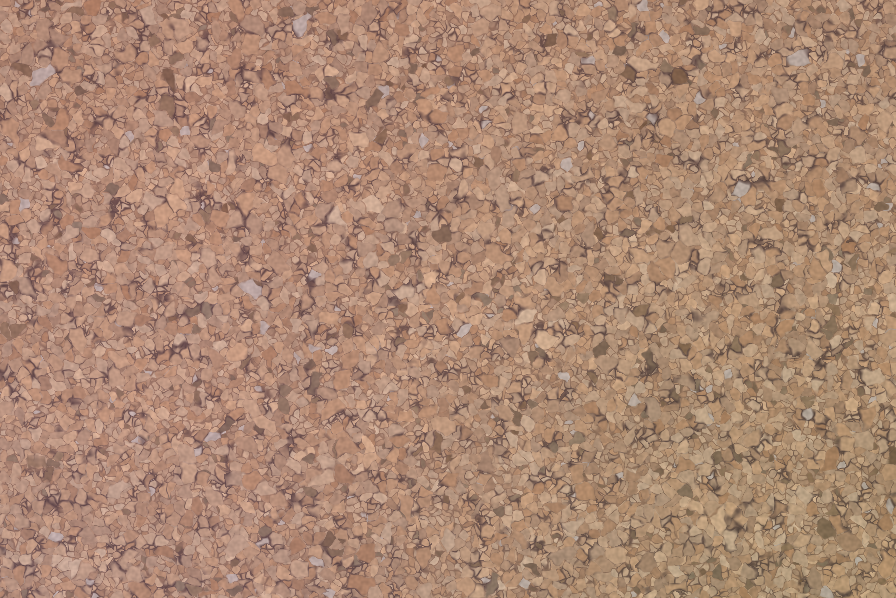
A Shadertoy shader for this texture:

```glsl
vec3 hash3(vec2 p) {
    vec3 q = fract(p.xyx * vec3(0.1031, 0.1030, 0.0973));
    q += dot(q, q.yxz + 33.33);
    return fract((q.xxy + q.yzz) * q.zyx);
}

float gradientNoise(vec2 p) {
    vec2 cell = floor(p), f = p - cell;
    vec2 s = f * f * f * (f * (f * 6.0 - 15.0) + 10.0);
    float corner[4];
    for (int i = 0; i < 4; i++) {
        vec2 o = vec2(i & 1, i >> 1);
        float angle = 6.2832 * hash3(cell + o + 301.0).x;
        corner[i] = dot(vec2(cos(angle), sin(angle)), f - o);
    }
    return mix(mix(corner[0], corner[1], s.x), mix(corner[2], corner[3], s.x), s.y);
}

// Stretched Voronoi cells: xy = cell id, z = gap to the nearest neighbour
vec3 grainCell(vec2 p, float seed) {
    vec2 base = floor(p), id = base;
    float nearest = 9.0, second = 9.0;
    for (int y = -2; y <= 2; y++) {
        for (int x = -2; x <= 2; x++) {
            vec2 cell = base + vec2(x, y);
            vec3 h = hash3(cell + seed);
            vec2 d = cell + h.xy - p;
            float c = cos(h.z * 6.2832), s = sin(h.z * 6.2832);
            float dist = length(mat2(c, s, -s, c) * d * vec2(1.0) * mat2(1.25, 0.0, 0.0, 0.8));
            if (dist < nearest) {
                second = nearest;
                nearest = dist;
                id = cell;
            } else {
                second = min(second, dist);
            }
        }
    }
    return vec3(id, second - nearest);
}

vec3 grainColor(vec2 id) {
    vec3 h = hash3(id + 57.0);
    vec3 tone = mix(vec3(0.63, 0.48, 0.39), vec3(0.80, 0.67, 0.565), 0.65 * h.x + 0.35 * h.y);
    tone += (h.z - 0.5) * vec3(0.03, -0.015, -0.05);
    float rare = hash3(id + 191.0).x;
    tone *= 1.0 - 0.26 * step(rare, 0.05);
    return mix(tone, vec3(0.72, 0.67, 0.66), 0.8 * step(0.985, rare));
}

void mainImage(out vec4 fragColor, in vec2 fragCoord) {
    vec2 uv = fragCoord / iResolution.y;
    vec2 across = fragCoord / iResolution.xy;
    vec2 warped = uv + 0.006 * vec2(gradientNoise(uv * 70.0), gradientNoise(uv * 70.0 + 19.0));

    // Small chips below, larger and sparser chips pressed on top
    vec3 color = vec3(0.60, 0.46, 0.38);
    float crevice = smoothstep(-0.05, 0.45, gradientNoise(uv * 28.0) + 0.4 * gradientNoise(uv * 65.0 + 5.0));
    for (int layer = 0; layer < 3; layer++) {
        float scale = 88.0 * pow(0.65, float(layer));
        float seed = 41.0 * float(layer) + 11.0;
        vec3 grain = grainCell(warped * scale, seed);
        float share = layer == 0 ? 1.0 : (layer == 1 ? 0.62 : 0.17);
        float present = step(hash3(grain.xy + seed + 83.0).y, share);
        float soft = max(0.15, 1.5 * scale / iResolution.y);
        color = mix(color, grainColor(grain.xy + seed), present * smoothstep(0.0, soft, grain.z));
        float crack = 1.0 - smoothstep(0.0, 0.12 + 0.2 * crevice + 0.5 * soft, grain.z);
        color = mix(color, vec3(0.35, 0.265, 0.26), present * crack * (0.12 + 0.68 * crevice));
    }

    // Fibres inside the chips and broad unevenness
    color *= 1.0 + 0.09 * gradientNoise(uv * 170.0) + 0.10 * gradientNoise(uv * 95.0 + 31.0);
    color *= 1.0 + 0.05 * gradientNoise(uv * 5.0 + 3.0);

    // Pink light on the left, olive light at the lower right
    float olive = smoothstep(0.2, 0.9, across.x) * (1.0 - 0.6 * across.y);
    color += mix(vec3(0.025, 0.0, 0.012), vec3(-0.025, 0.003, -0.03), olive);
    color += vec3(0.0, 0.012, 0.025) * (1.0 - across.y) * (1.0 - across.x);
    color *= 1.01 - 0.07 * dot(across - 0.5, across - 0.5);

    fragColor = vec4(clamp(color, 0.0, 1.0), 1.0);
}
```
